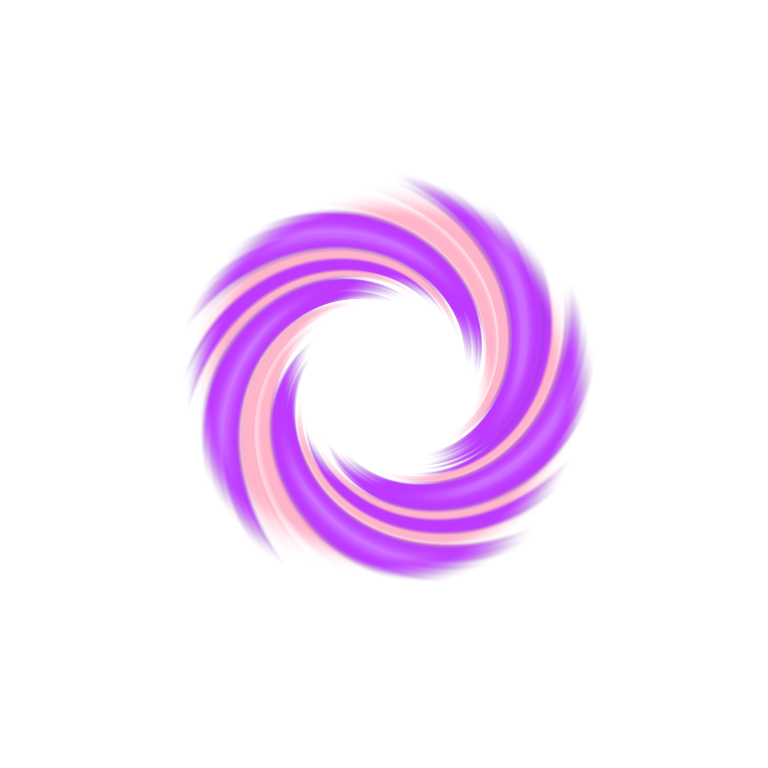
Give the GLSL for this background, as a three.js fragment shader.

```glsl
varying vec2 vUv;

const float PI = 3.14159265;
const vec2 CENTER = vec2(0.504, 0.501);
const float REF_RADIUS = 0.195;   // radius where arm angles are measured
const float PITCH = 0.37;         // growth of the spiral per radian
const float FIRST_ARM = 0.385;
const float ARM_STEP = 1.318;
const float ARM_WIDTH = 0.335;
const float SIDE_OFFSET = 0.68;   // thin streak that trails some arms
const float SIDE_WIDTH = 0.15;
const float INNER_RADIUS = 0.112;
const float OUTER_RADIUS = 0.268;

const vec3 PAPER = vec3(1.0);
const vec3 VIOLET = vec3(0.74, 0.23, 1.0);
const vec3 LILAC = vec3(0.81, 0.46, 1.0);
const vec3 PINK = vec3(1.0, 0.71, 0.79);
const vec3 SHADE = vec3(0.46, 0.26, 0.62);

float wrapAngle(float a) {
  return mod(a + PI, 2.0 * PI) - PI;
}

float band(float x, float center, float width) {
  float d = (x - center) / width;
  return exp(-d * d);
}

// Whole frequencies keep the streaks seamless around the ring
float streaks(float a) {
  return 0.5 * sin(19.0 * a + 0.7) + 0.3 * sin(37.0 * a + 2.1)
       + 0.2 * sin(61.0 * a + 4.0);
}

void main() {
  vec2 p = vUv - CENTER;
  float r = max(length(p), 0.001);
  float phase = atan(p.y, p.x) - log(r / REF_RADIUS) / PITCH;
  float fine = streaks(phase);

  // Broad arms with bright cores, plus thin companions
  float body = 0.0;
  float core = 0.0;
  float fringe = 0.0;
  for (int i = 0; i < 5; i++) {
    float n = float(i);
    float center = FIRST_ARM + n * ARM_STEP;
    float d = wrapAngle(phase - center) / ARM_WIDTH;
    float edge = abs(d) + 0.06 * fine;
    body = max(body, 1.0 - smoothstep(0.8, 1.2, edge));
    core = max(core, band(d, 0.12, 0.42));
    fringe = max(fringe, band(edge, 1.0, 0.13));

    float hasSide = max(mod(n, 2.0), step(3.5, n));
    float side = abs(wrapAngle(phase - center - SIDE_OFFSET)) / SIDE_WIDTH;
    body = max(body, hasSide * (1.0 - smoothstep(0.55, 1.15, side)));
    fringe = max(fringe, hasSide * 0.7 * band(side, 0.9, 0.2));
  }

  // Ragged ends: each streak starts and stops at its own radius
  float ragged = 0.006 * sin(5.0 * phase + 1.2) + 0.004 * fine;
  float inner = INNER_RADIUS + ragged + 0.014 * fringe;
  float outer = OUTER_RADIUS - ragged - 0.012 * (1.0 - body);
  float innerFade = smoothstep(inner, inner + 0.027, r);
  float outerFade = 1.0 - smoothstep(outer - 0.038, outer, r);
  float cover = innerFade * outerFade;

  // Pink gaps with pale lines
  float pale = smoothstep(0.0, 0.8, fine) * 0.45;
  pale += 0.45 * smoothstep(0.215, 0.25, r);
  vec3 color = mix(PINK, PAPER, clamp(pale, 0.0, 0.85));

  // Violet arms, lilac cores and smoky edges
  float middle = smoothstep(0.14, 0.18, r) * (1.0 - smoothstep(0.22, 0.25, r));
  vec3 arm = mix(VIOLET, LILAC, core * middle * (0.85 + 0.15 * fine));
  float ends = 1.0 - smoothstep(0.2, 0.95, cover);
  arm = mix(arm, SHADE, 0.55 * ends);
  color = mix(color, arm, body);
  color = mix(color, SHADE, fringe * (0.18 + 0.12 * fine));

  gl_FragColor = vec4(mix(PAPER, color, cover), 1.0);
}
```
